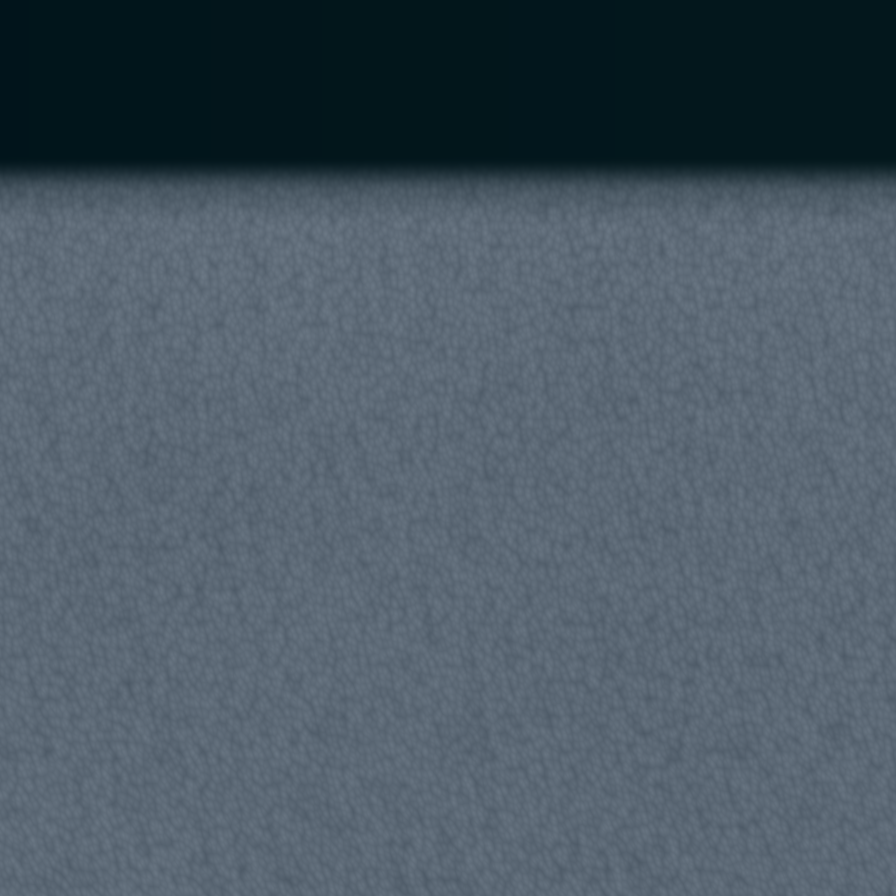
This texture is drawn by a WebGL 1 fragment shader. Its source:

```glsl
precision highp float;
// Slate-blue grained surface below a near-black band with a soft, shaded edge.
// The grain is cellular noise in three sizes, stretched along steep streaks
// that lean further to the right towards the bottom.

uniform vec2 u_resolution;

const float EDGE_HEIGHT = 0.805;

vec2 hash2(vec2 cell) {
    vec2 mixed = vec2(dot(cell, vec2(127.1, 311.7)), dot(cell, vec2(269.5, 183.3)));
    return fract(sin(mixed) * 43758.55);
}

// Distance to the nearest scattered point, roughly centred on zero.
float cellNoise(vec2 p) {
    vec2 cell = floor(p);
    vec2 local = fract(p);
    float nearest = 4.0;
    for (int j = -1; j <= 1; j++) {
        for (int i = -1; i <= 1; i++) {
            vec2 offset = vec2(float(i), float(j));
            vec2 toPoint = offset + hash2(cell + offset) - local;
            nearest = min(nearest, dot(toPoint, toPoint));
        }
    }
    return 0.48 - sqrt(nearest);
}

// Bends the vertical direction so that streaks lean as they descend.
vec2 streakSpace(vec2 uv, float lean) {
    float depth = EDGE_HEIGHT - uv.y;
    return vec2(uv.x - lean * depth * (0.35 + depth), uv.y);
}

// Slow unevenness of the surface tone.
float broadTone(vec2 uv) {
    return sin(uv.x * 9.0 + sin(uv.y * 7.0) * 1.5) * sin(uv.y * 8.0 + uv.x * 3.0 + 1.0);
}

float grain(vec2 uv) {
    vec2 p = streakSpace(uv, 0.16);
    float fine = cellNoise(p * vec2(150.0, 105.0));
    float medium = cellNoise(p * vec2(92.0, 48.0) + 17.3);
    float streak = cellNoise(p * vec2(52.0, 13.0) + 41.7);
    return fine * 0.060 + medium * 0.045 + streak * 0.028;
}

vec3 surfaceColor(vec2 uv) {
    vec3 slate = vec3(0.352, 0.402, 0.452);
    float upperLight = 0.012 * smoothstep(0.45, 0.75, uv.y);
    return slate + grain(uv) + upperLight + 0.004 * broadTone(uv);
}

vec3 bandColor(vec2 uv) {
    return mix(vec3(0.004, 0.080, 0.105), vec3(0.012, 0.092, 0.110), uv.x);
}

// Sharp rise at the edge followed by a lingering shade beneath it.
float surfaceCoverage(float y) {
    float edge = 1.0 - smoothstep(EDGE_HEIGHT - 0.020, EDGE_HEIGHT + 0.020, y);
    float shade = 1.0 - 0.26 * smoothstep(EDGE_HEIGHT - 0.060, EDGE_HEIGHT - 0.005, y);
    return edge * shade;
}

void main() {
    vec2 uv = gl_FragCoord.xy / u_resolution;
    vec3 color = mix(bandColor(uv), surfaceColor(uv), surfaceCoverage(uv.y));
    gl_FragColor = vec4(color, 1.0);
}
```
